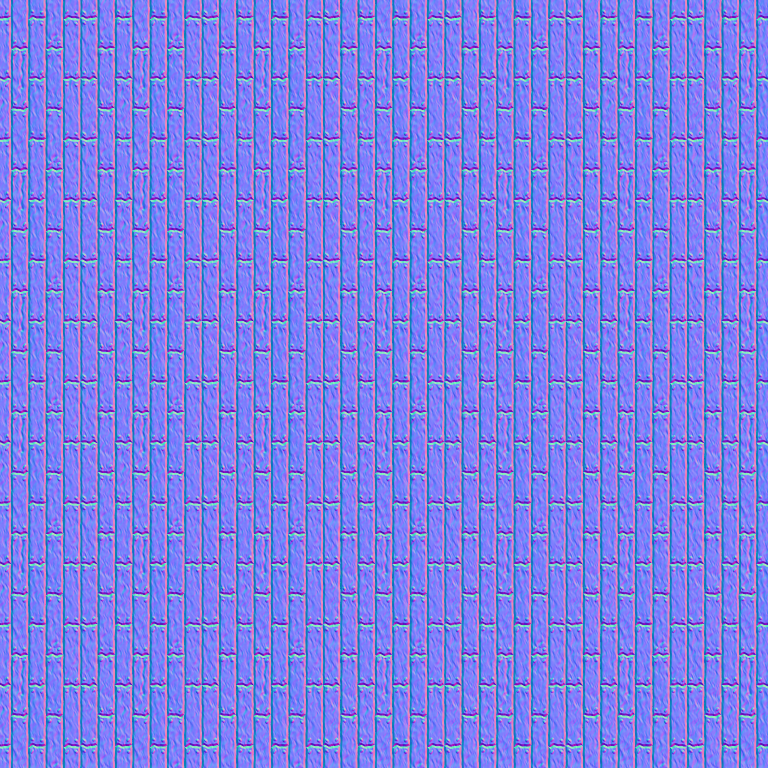
A Shadertoy shader for this texture map:

```glsl
// Tangent-space normal map of staggered wooden planks with nails and worn grain.
// A height field that wraps every 7 x 7 plank widths is differentiated into
// normals, encoded as colour and averaged over four samples per pixel.

const float TAU = 6.2831853;
const float TILE = 7.0;      // plank widths per repeat, both ways
const float LENGTH = 3.5;    // plank length in plank widths

vec2 hash2(vec2 cell) {
    vec3 h = fract(cell.xyx * vec3(0.1031, 0.1030, 0.0973));
    h += dot(h, h.yzx + 33.33);
    return fract((h.xx + h.yz) * h.zy);
}

// Cellular pits of random depth; the lattice wraps after "period" cells.
float pits(vec2 q, vec2 period) {
    vec2 base = floor(q);
    float depth = 0.0;
    for (int j = -1; j <= 1; j++)
    for (int i = -1; i <= 1; i++) {
        vec2 cell = base + vec2(i, j);
        vec2 rnd = hash2(mod(cell, period));
        float d = length(q - cell - rnd);
        float strength = fract(rnd.x * 17.0 + rnd.y * 31.0) - 0.35;
        depth += strength * smoothstep(0.8, 0.15, d);
    }
    return depth;
}

float height(vec2 p) {
    // Nearly straight sides, wavy ends: bend the plane with sines that fit the tile
    vec2 a = p * TAU / TILE;
    vec2 w = p;
    w.x += 0.010 * sin(a.y * 5.0 + a.x * 2.0) + 0.006 * sin(a.y * 13.0 - a.x * 3.0);
    w.y += 0.035 * sin(a.x * 10.0 + 1.0 + a.y * 2.0) + 0.025 * sin(a.x * 17.0 + a.y * 3.0);

    // Plank layout: columns 2, 4 and 6 of each seven are shifted by half a plank
    float column = mod(floor(w.x), TILE);
    float stagger = column > 0.5 && mod(column, 2.0) < 0.5 ? 0.5 : 0.0;
    float along = w.y / LENGTH - stagger;
    float row = mod(floor(along), 2.0);
    float across = fract(w.x);
    float side = min(across, 1.0 - across);
    float end = LENGTH * min(fract(along), 1.0 - fract(along));
    vec2 rnd = hash2(vec2(column, row) + 5.0);

    // Bevelled seams and a slight tilt per plank
    float h = 0.21 * min(clamp(side / 0.11, 0.0, 1.0), clamp(end / 0.12, 0.0, 1.0));
    h += (rnd.x - 0.5) * 0.08 * across;

    // Nail heads in the four corners
    float nail = length(vec2(side - 0.23, end - 0.33));
    h += 0.075 * smoothstep(0.12, 0.03, nail);

    // Wood grain: long chips, finer flecks and faint wavering streaks
    vec2 g = p + vec2(0.05 * sin(a.y * 9.0 + a.x * 4.0), 0.0);
    h -= 0.060 * pits(g * vec2(5.0, 2.0), vec2(35.0, 14.0));
    h -= 0.032 * pits(g * vec2(9.0, 4.0) + 0.5, vec2(63.0, 28.0));
    h += 0.004 * sin(a.x * 22.0 + 2.0 * sin(a.y * 5.0 + rnd.x * TAU) + rnd.y * TAU);

    // One worn patch and one long crack per tile
    vec2 t = mod(p, TILE);
    float worn = smoothstep(0.45, 0.1, length(t - vec2(6.6, 5.8)));
    h -= worn * 0.08 * pits(p * vec2(6.0, 5.0), vec2(42.0, 35.0));
    vec2 crack = t - vec2(4.62 + 0.04 * sin(a.y * 8.0), 4.0);
    crack.y -= clamp(crack.y, -1.0, 1.0);
    h -= 0.07 * smoothstep(0.13, 0.0, length(crack));
    return h;
}

vec3 normalColor(vec2 p) {
    vec2 e = vec2(0.018, 0.0);
    vec2 slope = vec2(height(p + e) - height(p - e),
                      height(p + e.yx) - height(p - e.yx)) / (2.0 * e.x);
    vec3 n = normalize(vec3(-slope, 1.0));
    return 0.5 * n + vec3(0.49, 0.5, 0.49);
}

void mainImage(out vec4 fragColor, in vec2 fragCoord) {
    vec3 color = vec3(0.0);
    for (int k = 0; k < 4; k++) {
        vec2 jitter = 0.5 * vec2(k % 2, k / 2) - 0.25;
        vec2 uv = (fragCoord + jitter) / iResolution.y;
        // 6.33 tiles across and down
        color += normalColor(uv * 44.31 - vec2(3.635, 1.27));
    }
    fragColor = vec4(color / 4.0, 1.0);
}
```
